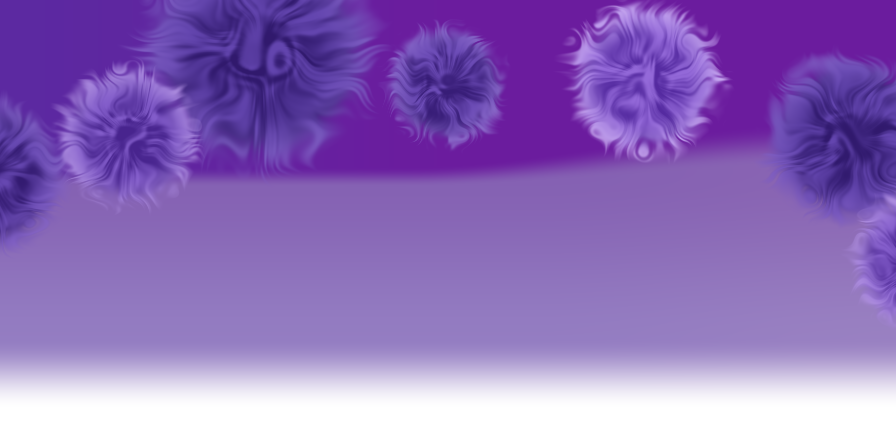
Reproduce this background procedurally as a Shadertoy shader.

```glsl
const float TAU = 6.2831853;

float hash(vec2 p) {
    p = fract(p * vec2(0.1031, 0.1137));
    p += dot(p, p.yx + 33.33);
    return fract((p.x + p.y) * p.x * 7.13);
}

// Value noise that repeats along x after the given number of cells
float ringNoise(vec2 p, float period) {
    vec2 cell = floor(p), f = fract(p);
    f = f * f * (3.0 - 2.0 * f);
    float x0 = mod(cell.x, period), x1 = mod(cell.x + 1.0, period);
    float low = mix(hash(vec2(x0, cell.y)), hash(vec2(x1, cell.y)), f.x);
    float high = mix(hash(vec2(x0, cell.y + 1.0)), hash(vec2(x1, cell.y + 1.0)), f.x);
    return mix(low, high, f.y);
}

float noise(vec2 p) {
    return ringNoise(p + 50.0, 512.0);
}

// Furry ball of unit radius; returns colour and coverage
vec4 furBall(vec2 q, float seed, float tone) {
    float d = length(q);
    vec2 warp = vec2(noise(q * 3.5 + seed), noise(q * 3.5 + seed + 40.0)) - 0.5;
    float turn = atan(q.y, q.x) / TAU + 0.10 * warp.x;
    float reach = d + 0.25 * warp.y;

    // Strands run outwards, gathered into tufts
    float tuft = ringNoise(vec2(turn * 26.0, reach * 5.0 + seed), 26.0);
    float strand = ringNoise(vec2(turn * 54.0, reach * 4.0 + seed * 2.0), 54.0);
    float hair = ringNoise(vec2(turn * 110.0, reach * 5.0 + seed * 3.0), 110.0);
    float core = noise(q * 7.0 + warp * 5.0 + seed);
    float texture1 = mix(core, 0.4 * tuft + 0.35 * strand + 0.25 * hair, smoothstep(0.1, 0.45, d));

    // Uneven hair length gives a feathered rim
    float hairEnd = 0.77 + 0.16 * strand + 0.19 * hair + 0.08 * tuft;
    float coverage = 1.0 - smoothstep(hairEnd - 0.22, hairEnd + 0.07, d);

    // Dark roots, violet body and pale tips
    vec3 root = mix(vec3(0.17, 0.09, 0.40), vec3(0.34, 0.17, 0.64), tone);
    vec3 body = mix(vec3(0.36, 0.25, 0.66), vec3(0.59, 0.42, 0.86), tone);
    vec3 tip = mix(vec3(0.45, 0.32, 0.73), vec3(0.80, 0.68, 0.95), tone);
    float light = smoothstep(0.15, 0.8, texture1 + 0.22 * (d - 0.5) + 0.08 * q.y);
    vec3 color = mix(root, body, light);
    color = mix(color, tip, smoothstep(0.5, 1.0, d) * (0.45 + 0.55 * hair));
    return vec4(color, coverage);
}

vec3 backdrop(vec2 p) {
    // Saturated wall
    vec3 wall = mix(vec3(0.36, 0.16, 0.63), vec3(0.42, 0.11, 0.62), smoothstep(0.0, 1.1, p.x));

    // Muted floor that lightens downwards
    vec3 floorColor = mix(vec3(0.58, 0.49, 0.76), vec3(0.52, 0.38, 0.70), smoothstep(0.22, 0.62, p.y));
    floorColor += vec3(0.02, 0.015, 0.0) * smoothstep(1.2, 2.0, p.x);

    // Soft horizon, rising and blurring to the right
    float rise = smoothstep(0.9, 1.85, p.x);
    float horizon = 0.605 + 0.075 * rise;
    float blur = 0.022 + 0.025 * rise;
    vec3 color = mix(floorColor, wall, smoothstep(horizon - blur, horizon + blur, p.y));

    // Fade to white at the bottom
    return mix(vec3(1.0), color, smoothstep(0.085, 0.245, p.y));
}

void mainImage(out vec4 fragColor, in vec2 fragCoord) {
    vec2 p = fragCoord / iResolution.y;
    p.x *= 2.0 * iResolution.y / iResolution.x;
    vec3 color = backdrop(p);

    // Each ball: centre, radius, brightness
    vec4 balls[7] = vec4[7](
        vec4(-0.03, 0.61, 0.18, 0.18),
        vec4(0.578, 0.885, 0.265, 0.12),
        vec4(0.286, 0.693, 0.16, 0.65),
        vec4(0.997, 0.812, 0.137, 0.28),
        vec4(1.44, 0.823, 0.176, 0.95),
        vec4(1.90, 0.693, 0.195, 0.12),
        vec4(2.05, 0.42, 0.155, 0.7));

    for (int i = 0; i < 7; i++) {
        vec4 ball = balls[i];
        vec2 q = (p - ball.xy) / ball.z;
        if (dot(q, q) < 1.7) {
            vec4 fur = furBall(q, float(i) * 7.3 + 3.0, ball.w);
            color = mix(color, fur.rgb, fur.a);
        }
    }
    fragColor = vec4(color, 1.0);
}
```
